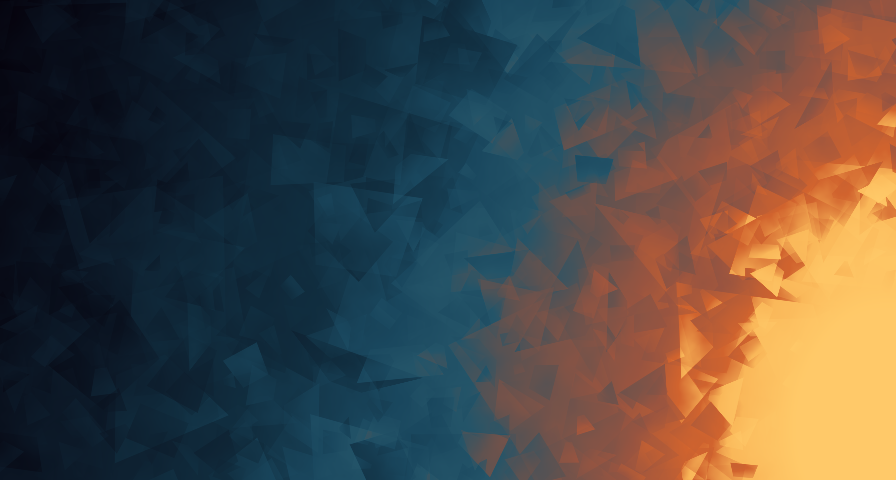
Write a WebGL 1 fragment shader that draws this background.

```glsl
precision highp float;
// Overlapping translucent paper shards, glowing from amber at lower right to midnight blue.
uniform vec2 u_resolution;

const float ASPECT = 1.869;
const vec2 GLOW_CENTRE = vec2(1.85, 0.08);

float hash(vec2 p) {
  vec3 q = fract(vec3(p.xyx) * 0.1031);
  q += dot(q, q.yzx + 33.33);
  return fract((q.x + q.y) * q.z);
}

float noise(vec2 p) {
  vec2 i = floor(p), f = fract(p);
  f = f * f * (3.0 - 2.0 * f);
  return mix(mix(hash(i), hash(i + vec2(1.0, 0.0)), f.x),
             mix(hash(i + vec2(0.0, 1.0)), hash(i + 1.0), f.x), f.y);
}

float fbm(vec2 p) {
  float sum = 0.0, gain = 0.5;
  for (int i = 0; i < 4; i++) {
    sum += gain * noise(p);
    p = p * 2.03 + 7.1;
    gain *= 0.5;
  }
  return sum;
}

// Tapered, rotated quad that fades towards its lower end
float shard(vec2 p, vec2 halfSize, float angle, float taper, float soft) {
  float c = cos(angle), s = sin(angle);
  vec2 q = vec2(c * p.x + s * p.y, c * p.y - s * p.x);
  float along = q.y / halfSize.y;
  float edge = max(abs(q.x) - halfSize.x * (1.0 + taper * along), abs(q.y) - halfSize.y);
  float fade = mix(0.4, 1.0, smoothstep(-1.0, 0.6, along));
  return fade * (1.0 - smoothstep(-soft, soft, edge));
}

// One jittered grid of shards laid over the existing heat offset
float scatter(float offset, vec2 p, float scale, float seed, float strength, float soft) {
  vec2 g = p * scale + seed * 3.7;
  vec2 cell = floor(g);
  for (int y = -1; y <= 1; y++) {
    for (int x = -1; x <= 1; x++) {
      vec2 id = cell + vec2(float(x), float(y));
      vec2 key = id + seed * 17.3;
      vec2 centre = id + vec2(hash(key), hash(key + 41.7));
      vec2 halfSize = 0.14 + 0.34 * vec2(hash(key + 11.3), hash(key + 23.9));
      float angle = 6.283 * hash(key + 57.1);
      float taper = hash(key + 71.5) * 0.75;
      float tone = (hash(key + 93.2) - 0.5) * strength;
      float opacity = 0.3 + 0.6 * hash(key + 19.6);
      float mask = shard(g - centre, halfSize, angle, taper, soft * scale);
      offset = mix(offset, tone, mask * opacity);
    }
  }
  return offset;
}

// One large shard placed for the composition
float place(float offset, vec2 p, vec2 centre, vec2 halfSize, float angle, float tone, float soft) {
  return mix(offset, tone, 0.75 * shard(p - centre, halfSize, angle, 0.15, soft));
}

vec3 blend(vec3 a, vec3 b, float from, float to, float d) {
  return mix(a, b, clamp((d - from) / (to - from), 0.0, 1.0));
}

// Colour by distance from the glow
vec3 ramp(float d) {
  vec3 c = blend(vec3(1.0, 0.79, 0.41), vec3(0.98, 0.72, 0.35), 0.18, 0.31, d);
  c = blend(c, vec3(0.82, 0.39, 0.18), 0.31, 0.39, d);
  c = blend(c, vec3(0.60, 0.33, 0.25), 0.39, 0.55, d);
  c = blend(c, vec3(0.38, 0.32, 0.31), 0.55, 0.73, d);
  c = blend(c, vec3(0.14, 0.33, 0.41), 0.73, 0.88, d);
  c = blend(c, vec3(0.10, 0.28, 0.37), 0.88, 1.06, d);
  c = blend(c, vec3(0.065, 0.18, 0.25), 1.06, 1.34, d);
  c = blend(c, vec3(0.05, 0.11, 0.17), 1.34, 1.68, d);
  return blend(c, vec3(0.02, 0.01, 0.05), 1.68, 2.15, d);
}

void main() {
  vec2 p = gl_FragCoord.xy / u_resolution * vec2(ASPECT, 1.0);
  float soft = 0.5 / u_resolution.y;

  // Stretched radial glow: warmer up the right side, darker at upper left
  float d = length((p - GLOW_CENTRE) * vec2(1.0, 0.84));
  d -= 0.15 * p.y * smoothstep(1.4, 1.8, p.x);
  d += 0.14 * p.y * smoothstep(0.8, 1.6, d);

  // Broad shards, then composed accents, then finer fragments
  float offset = 0.0;
  offset = scatter(offset, p, 2.3, 1.0, 0.26, soft);
  offset = scatter(offset, p, 3.6, 2.0, 0.30, soft);
  offset = place(offset, p, vec2(0.32, 0.44), vec2(0.15, 0.17), 0.15, -0.07, soft);
  offset = place(offset, p, vec2(0.97, 0.43), vec2(0.11, 0.09), 0.75, -0.04, soft);
  offset = place(offset, p, vec2(0.96, 0.87), vec2(0.09, 0.07), -0.3, 0.10, soft);
  offset = place(offset, p, vec2(1.13, 0.22), vec2(0.13, 0.14), 0.45, -0.08, soft);
  offset = place(offset, p, vec2(1.32, 0.29), vec2(0.11, 0.12), 0.4, 0.0, soft);
  offset = place(offset, p, vec2(1.49, 0.66), vec2(0.09, 0.09), 0.5, -0.07, soft);
  offset = scatter(offset, p, 5.2, 3.0, 0.31, soft);
  offset = place(offset, p, vec2(0.755, 0.52), vec2(0.10, 0.085), -0.15, -0.08, soft);
  offset = mix(offset, scatter(offset, p, 8.5, 4.0, 0.35, soft), mix(0.65, 1.0, smoothstep(1.2, 0.4, d)));
  offset = mix(offset, scatter(offset, p, 15.0, 5.0, 0.40, soft), mix(0.4, 0.9, smoothstep(0.9, 0.35, d)));
  offset = place(offset, p, vec2(1.60, 0.50), vec2(0.10, 0.05), 0.5, -0.03, soft);
  offset = place(offset, p, vec2(1.52, 0.33), vec2(0.06, 0.04), 0.5, 0.08, soft);
  offset = place(offset, p, vec2(1.237, 0.646), vec2(0.035, 0.027), -0.1, 0.20, soft);
  offset = place(offset, p, vec2(0.517, 0.237), vec2(0.035, 0.035), 0.5, -0.14, soft);

  // Faint cloudy wash; shadows need more contrast and the core stays clean
  offset += 0.08 * (fbm(p * 12.0) - 0.47);
  offset *= mix(1.05, 1.9, smoothstep(0.7, 1.1, d)) * smoothstep(0.19, 0.29, d);
  gl_FragColor = vec4(ramp(d + offset), 1.0);
}
```
